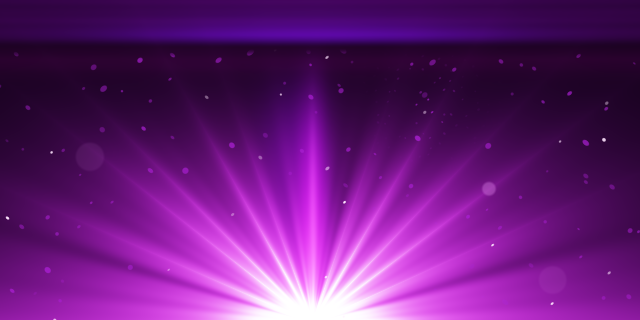
This background is drawn by a Shadertoy shader. Its source:

```glsl
float bell(float x, float width) {
    return exp(-x * x / (width * width));
}

vec3 hash3(vec2 cell) {
    vec3 k = vec3(dot(cell, vec2(127.1, 311.7)), dot(cell, vec2(269.5, 183.3)), dot(cell, vec2(419.2, 371.9)));
    return fract(sin(k) * 43758.55);
}

float disc(vec2 p, float radius, float blur) {
    return 1.0 - smoothstep(radius - blur, radius + blur, length(p));
}

// One jittered speck per occupied grid cell
float specks(vec2 p, float size, float radius, float amount, float seed) {
    vec2 cell = floor(p / size);
    vec3 rnd = hash3(cell + seed);
    vec3 look = hash3(cell + seed + 57.0);
    vec2 offset = p - (cell + 0.18 + 0.64 * rnd.xy) * size;
    offset.x += offset.y * (look.x - 0.5);
    float blur = max(0.002, 0.75 / iResolution.y);
    float shape = disc(offset, radius * mix(0.5, 1.0, look.y), blur);
    return shape * step(rnd.z, amount) * mix(0.35, 1.0, look.z);
}

// Brightness around the fan, by angle from vertical
float rayFan(float angle) {
    float a = abs(angle);
    float shade = 0.74 + 0.05 * sin(angle * 37.0 + 1.0) + 0.03 * sin(angle * 71.0);
    for (int i = 0; i < 5; i++) {
        float k = float(i);
        float d = a - (0.34 + 0.2 * k - 0.03 * sin(2.4 * k)) + 0.012 * sin(k * 3.0 + sign(angle));
        float strength = i == 0 || i == 4 ? 0.5 : 1.0;
        shade += strength * (0.42 * exp(-abs(d) / 0.018) + 0.36 * bell(d, 0.07));
    }
    shade -= 0.32 * bell(angle - 0.2, 0.09) + 0.15 * bell(angle + 0.24, 0.07);
    return shade - 0.25 * bell(a - 1.28, 0.04);
}

void mainImage(out vec4 fragColor, in vec2 fragCoord) {
    vec2 p = fragCoord / iResolution.y;
    p.x += 1.0 - 0.5 * iResolution.x / iResolution.y;
    vec2 fromSource = p - vec2(0.977, -0.01);
    float dx = fromSource.x;

    // Wide glow, cut into rays that soften with distance
    float reach = length(fromSource * vec2(0.6, 1.0));
    float light = 6.8 * exp(-5.0 * reach) * (1.0 - 0.4 * smoothstep(0.45, 0.85, p.y));
    float rays = rayFan(atan(dx, fromSource.y));
    light *= mix(rays, 1.0, 0.5 * smoothstep(0.35, 0.75, reach));
    light += 0.48 * exp(-8.0 * p.y);
    vec2 core = fromSource / vec2(0.2, 0.06);
    light += 4.0 * exp(-dot(core, core));
    vec3 density = vec3(0.07, 0.005, 0.095);
    density += vec3(light, 0.13 * light + 0.02 * light * light * light, 1.22 * light);

    // Vertical beam with a violet halo on its left
    float beamFade = 1.0 - smoothstep(0.25, 0.9, p.y);
    density += vec3(0.75, 0.02, 1.1) * bell(dx, 0.042) * beamFade;
    density += vec3(0.7, 0.2, 0.9) * bell(dx, 0.012) * beamFade * beamFade;
    density += vec3(0.17, 0.0, 0.36) * bell(dx + 0.06, 0.1) * (1.0 - smoothstep(0.5, 0.86, p.y));

    // Horizontal band across the top
    float band = smoothstep(0.85, 0.9, p.y);
    float streaks = 1.0 + 0.07 * sin(p.y * 95.0 + sin(p.x * 2.0)) + 0.04 * sin(p.y * 210.0);
    density += vec3(0.19, 0.012, 0.28) * band * streaks * (0.6 + 0.4 * bell(dx, 0.7));
    density += vec3(0.2, 0.015, 0.75) * band * exp(-max(p.y - 0.89, 0.0) / 0.035) * bell(dx, 0.55);
    density += vec3(0.07, 0.0, 0.06) * bell(p.y - 0.81, 0.045) * streaks;

    vec3 color = 1.0 - exp(-density);

    // Soft out-of-focus discs: centre and radius
    vec3 bokeh[3] = vec3[3](vec3(1.528, 0.41, 0.021), vec3(1.727, 0.125, 0.043), vec3(0.281, 0.51, 0.044));
    for (int i = 0; i < 3; i++) {
        float strength = i == 0 ? 0.4 : 0.1;
        color = mix(color, vec3(0.85, 0.5, 0.9), strength * disc(p - bokeh[i].xy, bokeh[i].z, 0.005));
    }

    // Drifting specks and white sparks
    float below = 1.0 - smoothstep(0.81, 0.85, p.y);
    float dust = specks(p, 0.125, 0.01, 0.5, 3.0);
    dust = max(dust, 0.8 * specks(p + 0.04, 0.09, 0.006, 0.22, 19.0));
    float cluster = bell(length(p - vec2(1.33, 0.67)), 0.11);
    dust = max(dust, cluster * specks(p, 0.035, 0.004, 0.6, 41.0));
    color = mix(color, max(color, vec3(0.66, 0.12, 0.82)), 0.8 * dust * below);
    float sparks = specks(p + 0.07, 0.17, 0.006, 0.32, 73.0);
    color = mix(color, vec3(1.0, 0.9, 1.0), sparks * below);

    fragColor = vec4(color, 1.0);
}
```
